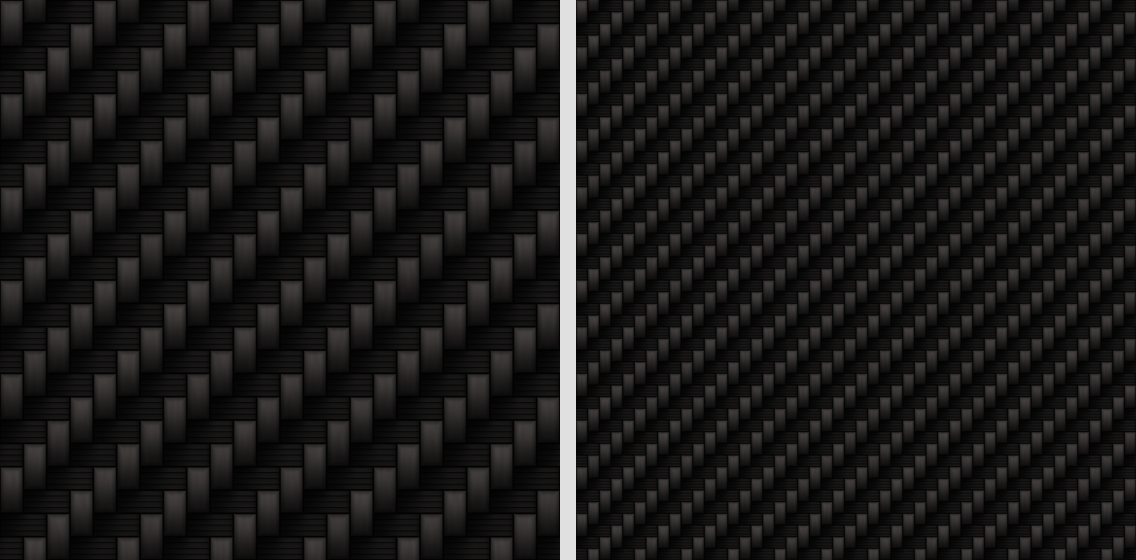
Left: one tile. Right: repeated 2 by 2.
Give the GLSL for this pattern, as a Shadertoy shader.

```glsl
// Carbon fibre twill: tall satin tows climbing diagonally over dark ribbed cross tows.

const float REPEATS = 6.0;            // weave repeats across and down
const float CELLS = REPEATS * 4.0;    // one repeat is four tows wide
const float STRANDS = 4.0;            // ribs on each cross tow
const float GAP = 0.075;              // dark joint, in tow widths
const float BEVEL = 0.28;             // soft rim, in tow widths
const float RIM_SHADE = 0.62;
const float WARP_TOP = 0.255;
const float WARP_BOTTOM = 0.07;
const float WEFT_SHADED = 0.03;
const float WEFT_LIT = 0.092;
const float GROOVE_WIDTH = 0.20;      // in strand widths
const float GROOVE_SHADE = 0.42;
const float TOW_VARIATION = 0.10;
const float GRAIN = 0.10;
const float GRAIN_STRETCH = 5.0;
const vec3 TINT = vec3(1.0, 0.945, 0.925);
const vec3 JOINT_COLOR = vec3(0.010, 0.008, 0.008);

float hash(vec2 p) {
    vec3 q = fract(vec3(p.xyx) * 0.1031);
    q += dot(q, q.yzx + 33.33);
    return fract((q.x + q.y) * q.z);
}

vec2 gradient(vec2 corner, vec2 period) {
    float angle = 6.28318 * hash(mod(corner, period));
    return vec2(cos(angle), sin(angle));
}

// Gradient noise that wraps after a whole number of lattice cells.
float wrappedNoise(vec2 p, vec2 period) {
    vec2 i = floor(p), f = p - i;
    vec2 w = f * f * f * (f * (f * 6.0 - 15.0) + 10.0);
    vec2 e = vec2(1.0, 0.0);
    float a = dot(gradient(i, period), f);
    float b = dot(gradient(i + e.xy, period), f - e.xy);
    float c = dot(gradient(i + e.yx, period), f - e.yx);
    float d = dot(gradient(i + e.xx, period), f - e.xx);
    return mix(mix(a, b, w.x), mix(c, d, w.x), w.y);
}

// Distance inward from the rim of a tow one unit wide and two long.
float rimDistance(float across, float along) {
    return min(min(across, 1.0 - across), min(along, 2.0 - along));
}

// Satin tow, lit near its top and sinking into shade.
float warpShade(float along, float rim) {
    float level = mix(WARP_TOP, WARP_BOTTOM, smoothstep(0.05, 1.0, along * 0.5));
    return level * mix(RIM_SHADE, 1.0, smoothstep(0.0, BEVEL, rim));
}

// Ribbed tow, emerging from shade at its left end.
float weftShade(float across, float along, float pixel) {
    float level = mix(WEFT_SHADED, WEFT_LIT, smoothstep(0.0, 1.5, along));
    float strand = fract(across * STRANDS);
    float fromGroove = min(strand, 1.0 - strand);
    float width = max(GROOVE_WIDTH, pixel * STRANDS);
    float rib = mix(GROOVE_SHADE, 1.0, smoothstep(0.0, width, fromGroove));
    rib *= mix(0.82, 1.1, strand);
    // Shadow of the tow ending above the left half
    float shadow = (1.0 - smoothstep(0.0, 0.6, across)) * (1.0 - smoothstep(0.7, 1.3, along));
    return level * rib * (1.0 - 0.5 * shadow) * (1.0 - 0.3 * smoothstep(1.75, 2.0, along));
}

void mainImage(out vec4 fragColor, in vec2 fragCoord) {
    vec2 uv = fragCoord / iResolution.xy;
    vec2 p = vec2(uv.x, 1.0 - uv.y) * CELLS;   // rows count downward
    vec2 cell = floor(p), local = p - cell;
    float pixel = CELLS / min(iResolution.x, iResolution.y);

    // Each column shifts the two-over, two-under weave by one row
    bool isWarp = mod(cell.x + cell.y, 4.0) < 1.5;
    float diagonal = isWarp ? p.y + cell.x : p.x + cell.y - 2.0;
    float along = mod(diagonal, 4.0);
    float across = isWarp ? local.x : local.y;
    float rim = rimDistance(across, along);

    float shade = isWarp ? warpShade(along, rim) : weftShade(across, along, pixel);

    // Slight differences between tows and fine grain along them
    float lane = isWarp ? cell.x : cell.y + CELLS;
    float tow = hash(vec2(lane, mod(floor(diagonal / 4.0), REPEATS)) + 7.0);
    vec2 stretch = isWarp ? vec2(GRAIN_STRETCH, 1.0) : vec2(1.0, GRAIN_STRETCH);
    float grain = wrappedNoise(p * stretch, CELLS * stretch);
    shade *= 1.0 + TOW_VARIATION * (tow - 0.5) + GRAIN * grain;

    float body = smoothstep(0.0, max(GAP, pixel), rim);
    fragColor = vec4(mix(JOINT_COLOR, shade * TINT, body), 1.0);
}
```
